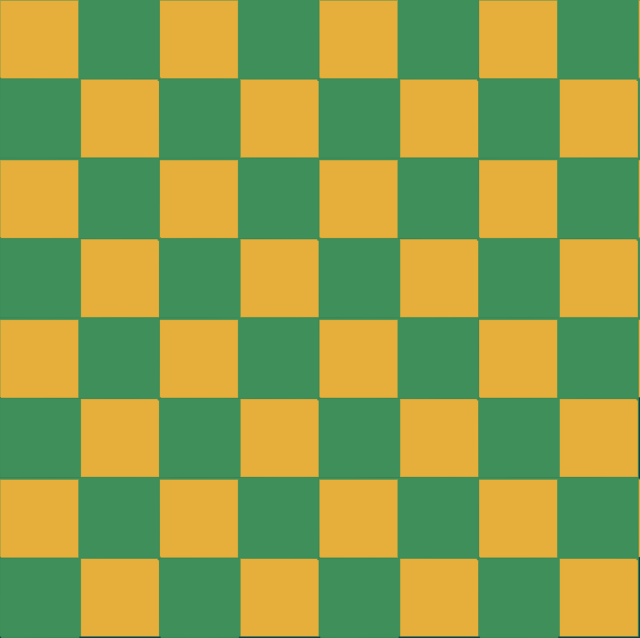
A Shadertoy shader for this pattern:

```glsl
// Draws a green and gold checkerboard with slightly uneven seams and worn lower and right borders.

const vec3 GREEN = vec3(0.243, 0.561, 0.353);
const vec3 GOLD = vec3(0.902, 0.686, 0.230);
const vec3 SEAM = vec3(0.205, 0.465, 0.300);
const vec3 BORDER = vec3(0.05, 0.25, 0.25);

// Lengths are fractions of the board width; y runs downward.
const vec2 BOARD = vec2(1.0, 510.0 / 512.0);
const float PERIOD = 0.2494;
const vec2 HALF_SIZE = vec2(0.0610, 0.0608);
const vec2 ODD_CENTER = vec2(0.0614, 0.0615);
const vec2 EVEN_CENTER = vec2(0.1875, 0.1850);
const float SOFTNESS = 0.0013;

// Offset from the nearest repeat of a center.
vec2 repeatAround(vec2 p, vec2 center, float period) {
    return mod(p - center + 0.5 * period, period) - 0.5 * period;
}

float boxDistance(vec2 p, vec2 halfSize) {
    vec2 d = abs(p) - halfSize;
    return length(max(d, 0.0)) + min(max(d.x, d.y), 0.0);
}

// Square with a tiny bite out of one corner.
float nickedSquare(vec2 p, vec2 halfSize, vec2 corner, float bite) {
    return max(boxDistance(p, halfSize), bite - length(p - corner * halfSize));
}

float coverage(float d, float softness) {
    return 1.0 - smoothstep(-softness, softness, d);
}

// Layered sines, roughly 0 to 1.
float wear(vec2 p) {
    float s = sin(p.x * 23.0 + p.y * 17.0) + 0.5 * sin(p.x * 61.0 - p.y * 47.0);
    return 0.5 + s / 3.0;
}

void mainImage(out vec4 fragColor, in vec2 fragCoord) {
    vec2 uv = fragCoord / iResolution.xy;
    vec2 p = vec2(uv.x, 1.0 - uv.y) * BOARD;
    float soft = max(SOFTNESS, 0.7 / iResolution.x);

    // Two interleaved families of gold squares
    vec2 odd = repeatAround(p, ODD_CENTER, PERIOD);
    vec2 even = repeatAround(p, EVEN_CENTER, PERIOD);
    float oddDist = nickedSquare(odd, HALF_SIZE, vec2(-1.0, 1.0), 0.0015);
    float evenDist = nickedSquare(even, HALF_SIZE, vec2(1.0, -1.0), 0.0025);
    float goldDist = min(oddDist, evenDist);

    // Thin dark seams beside the squares
    float leftSeam = abs(odd.x + HALF_SIZE.x + 0.0008);
    float rowSeam = abs(abs(even.y) - HALF_SIZE.y - 0.0010);
    float seam = coverage(min(leftSeam, rowSeam) - 0.0004, soft);
    vec3 color = mix(GREEN, SEAM, seam * mix(0.35, 0.85, wear(p)));

    color = mix(color, GOLD, coverage(goldDist, soft));

    // Dark border remnants alongside the even squares
    vec2 band = abs(even) - HALF_SIZE - 0.0025;
    float bottom = coverage(BOARD.y - p.y - 0.0022, soft) * coverage(band.x, soft);
    float right = coverage(BOARD.x - p.x - 0.0018, soft) * coverage(band.y, soft);
    right *= step(0.6, p.y);
    color = mix(color, BORDER, max(bottom, right));

    fragColor = vec4(color, 1.0);
}
```
